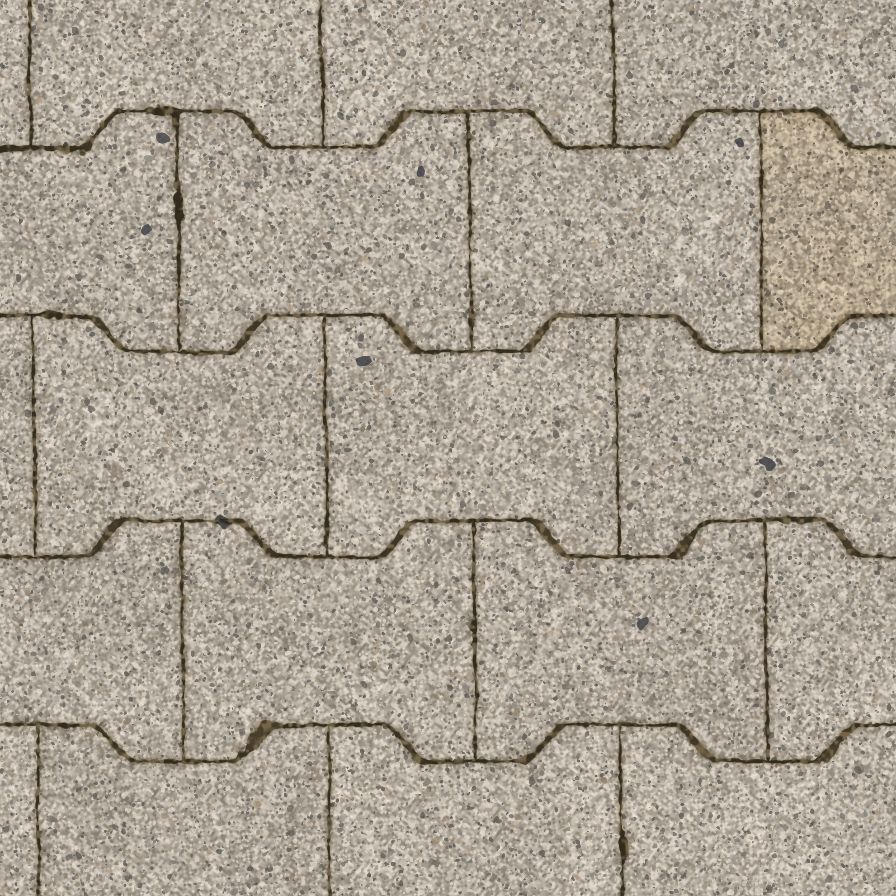
A WebGL 1 fragment shader for this texture:

```glsl
precision highp float;
// Interlocking concrete pavers with speckled aggregate and thin, ragged joints.

uniform vec2 u_resolution;

#define PAVER vec2(0.3255, 0.2283)   // width and row height
#define ORIGIN vec2(0.039, 0.8557)   // a vertical joint, a horizontal joint
#define STEP_HEIGHT 0.0202           // half height of the stepped joints
#define JOINT_WIDTH 0.0018           // half width
#define SHEAR 0.012
#define STAINED_PAVER vec2(2.0, 0.0)
#define JOINT_DARK vec3(0.17, 0.145, 0.09)
#define JOINT_SOIL vec3(0.45, 0.39, 0.28)
#define SLATE vec3(0.33, 0.32, 0.30)
#define PALE vec3(0.89, 0.85, 0.80)
#define TAN vec3(0.60, 0.51, 0.40)
#define BLUE_STONE vec3(0.22, 0.23, 0.27)

float hash(vec2 p) {
  vec3 q = fract(p.xyx * 0.1031);
  q += dot(q, q.yzx + 33.33);
  return fract((q.x + q.y) * q.z);
}

float noise(vec2 p) {
  vec2 i = floor(p), f = fract(p);
  f = f * f * (3.0 - 2.0 * f);
  return mix(mix(hash(i), hash(i + vec2(1, 0)), f.x),
             mix(hash(i + vec2(0, 1)), hash(i + vec2(1, 1)), f.x), f.y);
}

float fbm(vec2 p) {
  float sum = 0.0, amp = 0.5;
  for (int i = 0; i < 4; i++) {
    sum += amp * noise(p);
    p = mat2(1.62, 1.22, -1.22, 1.62) * p + 17.1;
    amp *= 0.5;
  }
  return sum / 0.9375;
}

// Scattered irregular stones: x = coverage, y = random id of the stone.
vec2 stones(vec2 p, float density, float size, float blur) {
  vec2 cell = floor(p), best = vec2(0.0);
  for (int j = -1; j <= 1; j++)
  for (int i = -1; i <= 1; i++) {
    vec2 c = cell + vec2(i, j);
    vec2 d = p - c - 0.2 - 0.6 * vec2(hash(c + 3.7), hash(c + 57.3));
    float angle = 6.283 * hash(c + 91.1);
    vec2 axis = vec2(cos(angle), sin(angle));
    d = vec2(dot(d, axis), 1.35 * dot(d, vec2(-axis.y, axis.x)));
    d += 0.7 * size * (vec2(noise(d / size + c), noise(d / size + c + 40.0)) - 0.5);
    float radius = size * mix(0.45, 1.2, hash(c + 21.9));
    float cover = 1.0 - smoothstep(-blur, blur, length(d) - radius);
    cover *= step(hash(c + 133.0), density);
    if (cover > best.x) best = vec2(cover, hash(c + 71.0));
  }
  return best;
}

vec3 grainColor(float id) {
  vec3 grey = mix(SLATE, PALE, smoothstep(0.0, 0.85, id));
  return mix(grey, TAN, 0.7 * step(0.86, fract(id * 7.31)));
}

// Horizontal shift of the joints that belong to a row.
float rowShift(float row) {
  return ORIGIN.x + 0.5 * PAVER.x * (1.0 - mod(row, 2.0))
       + 0.003 * (hash(vec2(row + 20.0, 5.0)) - 0.5);
}

void main() {
  vec2 uv = gl_FragCoord.xy / u_resolution;
  float px = 1.0 / min(u_resolution.x, u_resolution.y);

  // Slightly uneven laying
  vec2 p = uv - vec2(SHEAR * (0.5 - uv.y), 0.0);
  p += 0.003 * (vec2(noise(uv * 22.0), noise(uv * 22.0 + 50.0)) - 0.5);
  p += 0.0018 * (vec2(noise(uv * 150.0), noise(uv * 150.0 + 80.0)) - 0.5);

  // Nearest stepped joint, raised around the joints of the row below it
  float line = floor((ORIGIN.y - p.y) / PAVER.y + 0.5);
  float phase = abs(fract((p.x - rowShift(line)) / PAVER.x + 0.5) - 0.5);
  float ramp = clamp((phase - 0.185) / 0.15, 0.0, 1.0);
  float wave = 1.0 - 2.0 * ramp * ramp * (3.0 - 2.0 * ramp);
  float slope = 12.0 * ramp * (1.0 - ramp) * STEP_HEIGHT / (0.15 * PAVER.x);
  float dy = p.y - (ORIGIN.y - line * PAVER.y + STEP_HEIGHT * wave);
  float stepDist = abs(dy) / sqrt(1.0 + slope * slope);

  // Vertical joint and identity of the paver
  float row = line - step(0.0, dy);
  float column = (p.x - rowShift(row)) / PAVER.x;
  float sideDist = abs(fract(column + 0.5) - 0.5) * PAVER.x;
  vec2 paver = vec2(floor(column), row);

  // Concrete: mottling, sand, then aggregate from small to large
  float tone = 0.70 + 0.10 * (fbm(uv * 9.0) - 0.5) + 0.10 * (noise(uv * 120.0) - 0.5)
             + 0.34 * (noise(mat2(0.8, 0.6, -0.6, 0.8) * uv * 330.0) - 0.5)
             + 0.03 * (hash(paver + 9.0) - 0.5);
  vec3 color = vec3(tone, tone - 0.033, tone - 0.085);
  vec2 fine = stones(uv * 190.0, 0.6, 0.38, max(0.1, 110.0 * px));
  color = mix(color, grainColor(fine.y), 0.78 * fine.x);
  vec2 medium = stones(uv * 120.0 + 61.0, 0.36, 0.34, max(0.08, 75.0 * px));
  color = mix(color, grainColor(medium.y), 0.75 * medium.x);
  vec2 coarse = stones(uv * 75.0 + 31.0, 0.22, 0.3, max(0.06, 50.0 * px));
  color = mix(color, grainColor(coarse.y * 0.9), 0.72 * coarse.x);
  vec2 large = stones(uv * 9.0 + 4.0, 0.13, 0.065, max(0.006, 7.0 * px));
  color = mix(color, mix(BLUE_STONE, SLATE, large.y * 0.7), 0.85 * large.x);

  // Faint rusty cast on one paver
  float stained = 1.0 - step(0.5, distance(paver, STAINED_PAVER));
  color *= mix(vec3(1.0), vec3(0.97, 0.92, 0.83), stained * (0.2 + 0.8 * fbm(uv * 9.0)));

  // Joints with crumbling edges, chips and soil gathered on the slopes
  float rag = 0.35 + 0.8 * noise(uv * 130.0) + 0.5 * noise(uv * 35.0 + 8.0);
  float chip = 0.006 * smoothstep(0.78, 0.95, noise(uv * 17.0 + 12.0)) * noise(uv * 150.0);
  float soil = 0.0032 * min(slope, 1.0) * noise(uv * 45.0 + 6.0);
  float grit = 0.0016 * (noise(uv * 240.0 + 3.0) - 0.5);
  float edge = min(stepDist - JOINT_WIDTH * rag - soil, sideDist - 0.85 * JOINT_WIDTH * rag);
  edge += grit - chip;
  float joint = 1.0 - smoothstep(-0.8 * px, 0.8 * px, edge);
  color *= mix(vec3(1.0), vec3(0.78, 0.75, 0.68), exp(-max(edge, 0.0) / 0.0022));
  float fill = smoothstep(0.35, 0.95, noise(uv * 210.0)) + 110.0 * soil;
  color = mix(color, mix(JOINT_DARK, JOINT_SOIL, clamp(fill, 0.0, 1.0)), 0.92 * joint);

  gl_FragColor = vec4(clamp(color, 0.0, 1.0), 1.0);
}
```
